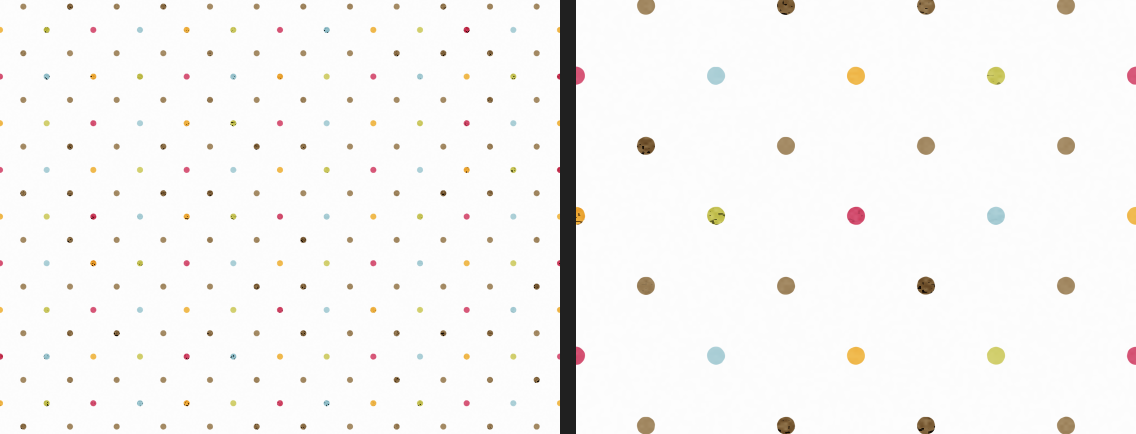
Left, the full canvas; right, a detail of the centre.
Give the GLSL for this pattern, as a Shadertoy shader.

```glsl
// Small polka dots on off-white paper: rows of brown dots alternate with rows
// of four cycling colours, offset by half a cell. Each dot is a distance test
// on a repeated grid, stained by value noise whose strength is hashed per dot.

// Integer hash of a lattice point, 0 to 1
float hash(ivec2 cell) {
    uvec2 q = uvec2(cell) * uvec2(1597334673u, 3812015801u);
    uint n = (q.x ^ q.y) * 1597334673u;
    n = (n ^ (n >> 15)) * 2246822519u;
    n ^= n >> 13;
    return float(n >> 8) / 16777216.0;
}

float valueNoise(vec2 p) {
    ivec2 i = ivec2(floor(p));
    vec2 f = fract(p);
    f = f * f * (3.0 - 2.0 * f);
    return mix(mix(hash(i), hash(i + ivec2(1, 0)), f.x),
               mix(hash(i + ivec2(0, 1)), hash(i + ivec2(1, 1)), f.x), f.y);
}

// Four colours along a row, shifted by two on every other row
vec3 rowColour(ivec2 cell) {
    vec3 palette[4] = vec3[4](
        vec3(0.94, 0.73, 0.31),   // orange
        vec3(0.82, 0.81, 0.43),   // lime
        vec3(0.84, 0.34, 0.47),   // pink
        vec3(0.67, 0.81, 0.84));  // blue
    return palette[(cell.x + 2 * cell.y) & 3];
}

// Burns the ink deeper on worn dots and adds dark specks, mostly low down
vec3 wornInk(vec3 ink, vec2 p, vec2 d, float wear) {
    float mottle = valueNoise(p * vec2(34.0, 48.0));
    float specks = valueNoise(p * vec2(48.0, 75.0) + 91.0) + 2.5 * d.y;
    float burn = wear * (0.3 + 0.8 * mottle) + 0.12 * (mottle - 0.5);
    ink = pow(ink, vec3(1.0 + burn));
    float stain = smoothstep(0.72, 0.95, specks) * smoothstep(0.05, 0.7, wear);
    return mix(ink, ink * ink * 0.3, stain);
}

void mainImage(out vec4 fragColor, in vec2 fragCoord) {
    // Twelve cells across, y running down from the top edge
    float pixel = 12.0 / iResolution.x;
    vec2 p = vec2(fragCoord.x, iResolution.y - fragCoord.y) * pixel;

    // Paper with faint grain
    vec3 colour = vec3(0.99 + 0.006 * (valueNoise(p * 32.0) - 0.5));

    // Layer 0: brown dots, layer 1: coloured dots
    for (int layer = 0; layer < 2; layer++) {
        vec2 origin = layer == 0 ? vec2(0.5, 0.141) : vec2(0.0, 0.641);
        vec2 nearest = round(p - origin);
        ivec2 cell = ivec2(nearest);
        vec2 d = p - origin - nearest;

        float wear = pow(hash(cell + 50 * layer + 7), 4.0);
        vec3 ink = layer == 0 ? vec3(0.64, 0.54, 0.39) : rowColour(cell);
        ink = wornInk(ink, p, d, wear);

        float radius = 0.064 + 0.003 * (valueNoise(p * 40.0 + 17.0) - 0.5);
        float cover = smoothstep(0.7 * pixel, -0.7 * pixel, length(d) - radius);
        colour = mix(colour, ink, cover);
    }

    fragColor = vec4(colour, 1.0);
}
```
